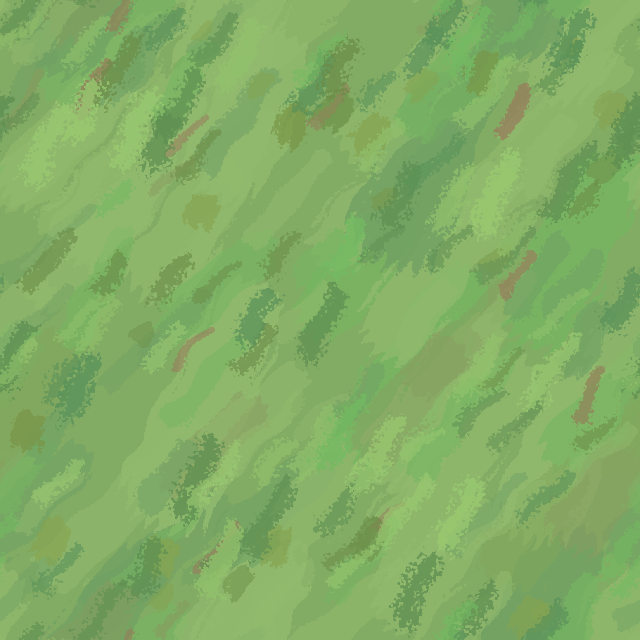
Give the GLSL for this texture, as a WebGL 2 fragment shader.

```glsl
#version 300 es
precision highp float;
// Tiling painted meadow: slanted, grainy brush strokes in layered greens.

uniform vec2 u_resolution;
out vec4 fragColor;

const float TAU = 6.2831853;

// Three random values in 0..1 for a cell of a grid that wraps after n cells.
vec3 hash(vec2 cell, float n, float seed) {
  uvec3 v = uvec3(mod(cell + 0.5, n), seed) * 1664525u + 1013904223u;
  for (int i = 0; i < 2; i++) {
    v.x += v.y * v.z;
    v.y += v.z * v.x;
    v.z += v.x * v.y;
    v ^= v >> 16u;
  }
  return vec3(v >> 8u) / 16777216.0;
}

// Softened cellular noise: each speck carries its own random values.
vec3 cellGrain(vec2 p, float n) {
  vec2 home = floor(p * n);
  vec3 sum = vec3(0.0);
  float total = 0.0;
  for (int j = -1; j <= 1; j++) {
    for (int i = -1; i <= 1; i++) {
      vec2 cell = home + vec2(i, j);
      vec2 gap = p * n - cell - hash(cell, n, 1.0).xy;
      float weight = exp(-9.0 * dot(gap, gap));
      sum += weight * hash(cell, n, 2.0);
      total += weight;
    }
  }
  return sum / total;
}

// Paints one layer of strokes. size = half length and half width;
// a low body value lets the grain break up the whole stroke.
vec3 paint(vec3 under, vec2 p, vec3 grain, float n, float seed, vec2 size,
           float presence, float body, float opacity, vec3 a, vec3 b, vec3 c) {
  vec2 home = floor(p * n);
  for (int j = -2; j <= 2; j++) {
    for (int i = -2; i <= 2; i++) {
      vec2 cell = home + vec2(i, j);
      vec3 place = hash(cell, n, seed);
      vec2 center = (cell + place.xy) / n;

      // Strokes gather in loose clusters.
      float cluster = 1.0 + 0.8 * sin(TAU * (center.x + 2.0 * center.y) + seed)
                          * sin(TAU * (2.0 * center.x - center.y) + 2.0 * seed);
      if (presence < 1.0 && place.z > presence * cluster) continue;

      vec3 look = hash(cell, n, seed + 50.0);
      float angle = 0.93 + 0.5 * (look.x - 0.5);
      vec2 along = vec2(cos(angle), sin(angle));
      vec2 q = p - center;
      q = vec2(dot(q, along), dot(q, vec2(-along.y, along.x)));

      // Tapered capsule with faint bristle streaks.
      vec2 extent = size * mix(vec2(0.6), vec2(1.3), look.yx);
      float width = extent.y * (1.0 - 0.25 * q.x / (extent.x + extent.y));
      float reach = length(vec2(q.x - clamp(q.x, -extent.x, extent.x), q.y));
      float density = 1.0 - reach / max(width, 0.001);
      density += 0.12 * sin(q.y * 300.0 + 20.0 * look.y + 12.0 * q.x);
      float speck = look.y < 0.33 ? grain.x : look.y < 0.66 ? grain.y : grain.z;
      float cover = smoothstep(-0.12, 0.12, density * body - speck);

      vec3 tint = look.z < 0.4 ? a : look.z < 0.75 ? b : c;
      under = mix(under, tint, cover * opacity * mix(0.65, 1.0, look.x));
    }
  }
  return under;
}

void main() {
  vec2 p = gl_FragCoord.xy / u_resolution;
  vec3 grain = cellGrain(p, 270.0);

  // Gentle wobble of the stroke outlines.
  p += 0.004 * sin(TAU * (p.yx * vec2(9.0, 8.0) + p * vec2(4.0, 5.0)));
  p += 0.002 * sin(TAU * (p.yx * vec2(21.0, 19.0) - p * vec2(8.0, 11.0)));

  vec3 light = vec3(0.57, 0.73, 0.43);
  vec3 cool = vec3(0.44, 0.63, 0.39);
  vec3 fresh = vec3(0.46, 0.71, 0.38);
  vec3 earth = vec3(0.53, 0.61, 0.37);
  vec3 color = vec3(0.51, 0.67, 0.39);

  // Broad underpainting and earthy patches.
  color = paint(color, p, grain, 6.0, 3.0, vec2(0.11, 0.055), 1.0, 9.0, 0.85,
                light, cool, fresh);
  color = paint(color, p, grain, 5.0, 4.0, vec2(0.07, 0.05), 0.28, 4.0, 0.6,
                earth, vec3(0.51, 0.65, 0.36), vec3(0.54, 0.59, 0.37));

  // Medium strokes, round olive dabs and thin russet marks.
  color = paint(color, p, grain, 9.0, 5.0, vec2(0.06, 0.024), 0.7, 3.5, 0.7,
                light, cool, fresh);
  color = paint(color, p, grain, 12.0, 6.0, vec2(0.008, 0.023), 0.13, 3.5, 0.7,
                vec3(0.47, 0.58, 0.27), vec3(0.52, 0.64, 0.31), vec3(0.43, 0.57, 0.29));
  color = paint(color, p, grain, 11.0, 7.0, vec2(0.035, 0.012), 0.13, 1.8, 0.75,
                vec3(0.57, 0.51, 0.35), vec3(0.60, 0.48, 0.36), earth);

  // Dry, grainy shadows and highlights on top.
  color = paint(color, p, grain, 10.0, 8.0, vec2(0.042, 0.023), 0.42, 1.25, 0.8,
                vec3(0.37, 0.56, 0.32), vec3(0.42, 0.55, 0.28), vec3(0.35, 0.57, 0.35));
  color = paint(color, p, grain, 10.0, 9.0, vec2(0.045, 0.022), 0.36, 1.3, 0.8,
                vec3(0.60, 0.79, 0.44), vec3(0.57, 0.76, 0.42), vec3(0.45, 0.73, 0.38));

  fragColor = vec4(color, 1.0);
}
```
